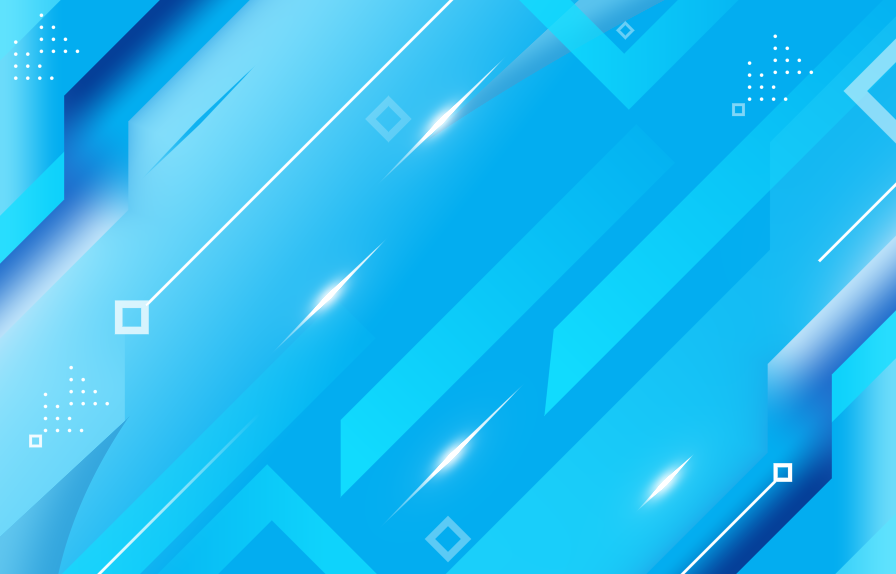
Give the GLSL for this background, as a WebGL 1 fragment shader.

```glsl
precision highp float;
// Blue diagonal background: a slanted gradient carries translucent bands,
// chevrons and two point-symmetric folded corner ribbons, all from distance
// functions, topped with thin lines, rings, dot steps and glints.
uniform vec2 u_resolution;

const vec2 CANVAS = vec2(7.68, 4.92); // design units
const vec3 AZURE = vec3(0.01, 0.68, 0.94);
const vec3 CYAN = vec3(0.07, 0.87, 1.0);
const vec3 PALE = vec3(0.54, 0.89, 0.99);
const vec3 NAVY = vec3(0.02, 0.25, 0.6);
const vec3 MIST = vec3(0.74, 0.89, 0.98);
const float DIAG = 0.7071;

float cover(float d, float px) {
  return 1.0 - smoothstep(-0.7 * px, 0.7 * px, d);
}
float ramp(float a, float b, float v) {
  return clamp((v - a) / (b - a), 0.0, 1.0);
}
// Distances along and across the rising diagonal.
vec2 diagonal(vec2 q) { return vec2(q.x + q.y, q.x - q.y) * DIAG; }

// Area above a rising edge that drops lower left of a vertical fold.
float folded(vec2 p, float foldX, float lowT, float highT) {
  float t = p.x - p.y;
  return min((t - highT) * DIAG, max(p.x - foldX, (t - lowT) * DIAG));
}

// Translucent band between offsets t0 and t1, fading from s0 to s1.
float band(vec2 p, float t0, float t1, float left, float s0, float s1, float px) {
  float t = p.x - p.y, s = p.x + p.y;
  float d = max(max(t0 - t, t - t1), s - s1) * DIAG;
  return cover(max(d, left - p.x), px) * mix(0.95, 0.1, ramp(s0, s1, s));
}

float chevron(vec2 p, float px) {
  vec2 q = p - vec2(2.29, 0.94);
  float d = max(abs(q.x) + q.y, -abs(q.x - 0.04) - q.y - 0.48);
  return cover(d * DIAG, px) * mix(0.22, 0.78, ramp(-0.9, 0.5, q.x));
}

float line(vec2 q, float reach, float px) {
  vec2 g = diagonal(q);
  return cover(max(abs(g.y) - 0.012, max(-g.x, g.x - reach)), px);
}

float square(vec2 q, float size, float px) {
  float d = max(abs(q.x), abs(q.y));
  return cover(max(d - size, 0.55 * size - d), px);
}

float diamond(vec2 q, float size, float px) {
  return square(diagonal(q), size * DIAG, px);
}

// Tapered diagonal streak, g = (along, across).
float streak(vec2 g, float reach, float px) {
  float taper = max(1.0 - abs(g.x) / reach, 0.0);
  return cover(abs(g.y) - 0.02 * taper, px) * smoothstep(0.0, 0.25, taper)
    * mix(0.25, 1.0, smoothstep(-reach, 0.0, g.x));
}

float glint(vec2 q, float reach, float px) {
  vec2 g = diagonal(q), g2 = g * g;
  float glow = 0.8 * exp(-28.0 * g2.x - 160.0 * g2.y);
  float halo = 0.1 * exp(-5.0 * g2.x - 20.0 * g2.y);
  return min(0.8 * streak(g, reach, px) + glow + halo, 1.0);
}

// Two staircase triangles of dots on a square grid.
float dots(vec2 p, float px) {
  float a = 0.0;
  for (int k = 0; k < 2; k++) {
    vec2 g = (p - float(k) * vec2(0.22, 0.23)) / 0.103;
    vec2 id = floor(g + 0.5);
    float inside = step(0.0, min(id.x, id.y)) * step(id.x + id.y, 3.5);
    a = max(a, inside * cover(length(g - id) * 0.103 - 0.015, px));
  }
  return a;
}

vec3 cornerRibbon(vec3 col, vec2 p, float px) {
  float t = p.x - p.y, s = p.x + p.y;
  float outer = folded(p, 1.1, -2.02, -2.78), away = max(outer, 0.0);
  // Shadow beside the upper leg, mist beside the lower one.
  col = mix(col, vec3(0.12, 0.58, 0.88), 0.5 * exp(-7.0 * away) * smoothstep(3.4, 5.0, s));
  col = mix(col, MIST, 0.7 * exp(-4.0 * away) * (1.0 - smoothstep(1.8, 4.2, s)));
  vec3 upper = mix(NAVY, AZURE, smoothstep(-3.5, -2.85, t));
  vec3 lower = mix(vec3(0.13, 0.43, 0.8), MIST, smoothstep(-2.75, -1.95, t));
  col = mix(col, mix(lower, upper, smoothstep(3.7, 5.0, s)), cover(outer, px));
  // Bright panel with a light corner and a cyan foot.
  vec3 panel = mix(vec3(0.42, 0.86, 0.98), AZURE, smoothstep(0.0, 0.55, p.x));
  panel = mix(panel, vec3(0.35, 0.9, 1.0), 0.65 * cover((t + 4.4) * DIAG, px));
  panel = mix(panel, CYAN, 0.75 * cover((-3.07 - t) * DIAG, px));
  return mix(col, panel, cover(folded(p, 0.55, -2.66, -3.55), px));
}

void main() {
  float px = CANVAS.y / u_resolution.y;
  vec2 p = gl_FragCoord.xy * px, q = CANVAS - p;
  float s = p.x + p.y;
  // Base gradient and lower right field.
  vec3 col = mix(PALE, AZURE, ramp(-2.4, 1.1, p.x - p.y + 0.13 * (s - 5.0)));
  vec3 field = mix(vec3(0.1, 0.81, 0.98), vec3(0.07, 0.72, 0.95), smoothstep(4.5, 10.5, s));
  col = mix(col, field, cover(folded(q, 1.08, -0.14, -1.06), px));
  // Lower left pane and curved wing.
  float slope = p.y - 0.32 - 0.927 * p.x;
  float curve = p.x - 0.5 - p.y * (0.22 + 0.17 * p.y);
  float pane = cover(max(p.x - 1.07, -slope), px) * smoothstep(2.4, 1.5, p.y);
  col = mix(col, PALE, 0.5 * pane);
  vec3 wing = mix(vec3(0.38, 0.77, 0.93), vec3(0.2, 0.64, 0.86), smoothstep(-0.6, 0.0, curve));
  col = mix(col, wing, 0.9 * cover(max(slope, curve), px));
  // Bands, chevrons and opposite corners.
  col = mix(col, CYAN, 0.75 * band(p, 0.53, 1.2, -1.0, 0.5, 5.24, px));
  col = mix(col, CYAN, band(p, 1.6, 2.26, 2.92, 4.0, 9.31, px));
  col = mix(col, CYAN, band(p, 2.65, 3.31, 4.52 + 0.108 * p.y, 6.5, 12.6, px));
  col = mix(col, CYAN, max(chevron(p, px), chevron(q, px)));
  col = cornerRibbon(cornerRibbon(col, p, px), q, px);
  // Lines and rings.
  float ink = line(p - vec2(1.25, 2.3), 4.0, px);
  ink = max(ink, line(p - vec2(7.02, 2.68), 1.0, px));
  ink = max(ink, line(p - vec2(5.8, -0.05), 1.2, px));
  ink = max(ink, line(p - vec2(0.8, -0.05), 2.4, px) * ramp(3.6, 0.8, s));
  ink = max(ink, 0.75 * square(p - vec2(1.13, 2.2), 0.145, px));
  ink = max(ink, square(p - vec2(6.71, 0.87), 0.08, px));
  ink = max(ink, 0.9 * square(p - vec2(0.305, 1.14), 0.055, px));
  ink = max(ink, 0.5 * square(p - vec2(6.33, 3.98), 0.055, px));
  ink = max(ink, 0.22 * diamond(p - vec2(3.33, 3.9), 0.2, px));
  ink = max(ink, 0.4 * diamond(p - vec2(5.36, 4.66), 0.08, px));
  ink = max(ink, 0.35 * diamond(p - vec2(3.84, 0.3), 0.2, px));
  ink = max(ink, 0.5 * diamond(p - vec2(7.68, 4.14), 0.45, px));
  // Dot steps and glints.
  ink = max(ink, dots(p - vec2(0.135, 4.25), px));
  ink = max(ink, dots(p - vec2(6.425, 4.07), px));
  ink = max(ink, dots(p - vec2(0.39, 1.23), px));
  ink = max(ink, glint(p - vec2(3.78, 3.88), 0.8, px));
  ink = max(ink, glint(p - vec2(2.82, 2.38), 0.72, px));
  ink = max(ink, glint(p - vec2(3.87, 1.01), 0.9, px));
  ink = max(ink, glint(p - vec2(5.7, 0.78), 0.36, px));
  col = mix(col, AZURE, 0.9 * streak(diagonal(p - vec2(1.7, 3.87)), 0.72, px));
  gl_FragColor = vec4(mix(col, vec3(1.0), ink), 1.0);
}
```
